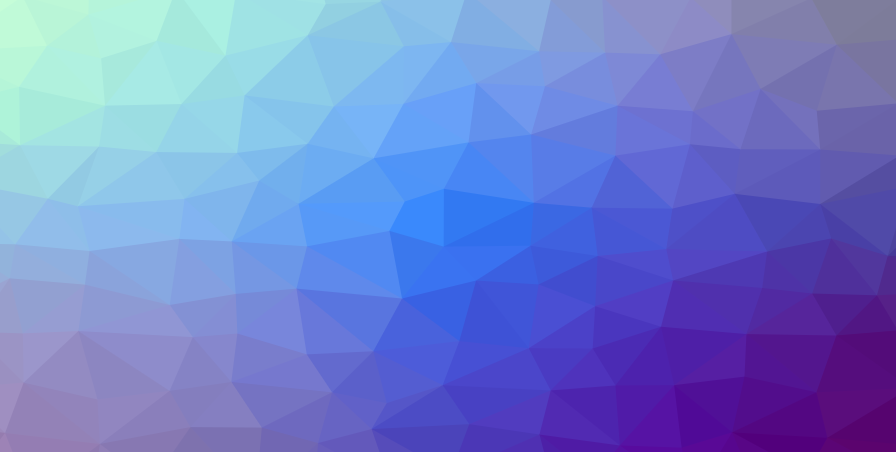
Reproduce this background procedurally as a WebGL 1 fragment shader.

```glsl
precision highp float;

uniform vec2 u_resolution;

const vec2 GRID = vec2(12.4, 9.3);
const vec2 GRID_SHIFT = vec2(-0.37, -0.3);
const float JITTER = 0.3;
const float FACET_CONTRAST = 0.035;

float hash(vec2 p) {
  return fract(sin(dot(p, vec2(127.1, 311.7))) * 4375.85);
}

// Piecewise blend through five evenly spaced colours
vec3 ramp(float t, vec3 a, vec3 b, vec3 c, vec3 d, vec3 e) {
  float s = clamp(t, 0.0, 1.0) * 4.0;
  vec3 color = mix(a, b, clamp(s, 0.0, 1.0));
  color = mix(color, c, clamp(s - 1.0, 0.0, 1.0));
  color = mix(color, d, clamp(s - 2.0, 0.0, 1.0));
  return mix(color, e, clamp(s - 3.0, 0.0, 1.0));
}

// Colour field: five horizontal ramps blended from bottom to top
vec3 gradient(vec2 uv) {
  vec3 bottom = ramp(uv.x, vec3(0.60, 0.50, 0.70), vec3(0.50, 0.46, 0.70),
    vec3(0.30, 0.26, 0.74), vec3(0.33, 0.02, 0.60), vec3(0.34, 0.0, 0.40));
  vec3 low = ramp(uv.x, vec3(0.62, 0.60, 0.79), vec3(0.53, 0.54, 0.82),
    vec3(0.26, 0.35, 0.87), vec3(0.32, 0.16, 0.70), vec3(0.34, 0.06, 0.48));
  vec3 middle = ramp(uv.x, vec3(0.57, 0.75, 0.90), vec3(0.49, 0.69, 0.94),
    vec3(0.17, 0.50, 0.99), vec3(0.31, 0.32, 0.81), vec3(0.28, 0.25, 0.62));
  vec3 high = ramp(uv.x, vec3(0.69, 0.96, 0.86), vec3(0.59, 0.85, 0.91),
    vec3(0.40, 0.62, 0.97), vec3(0.44, 0.45, 0.82), vec3(0.45, 0.42, 0.65));
  vec3 top = ramp(uv.x, vec3(0.79, 1.0, 0.85), vec3(0.66, 0.94, 0.88),
    vec3(0.54, 0.75, 0.90), vec3(0.58, 0.57, 0.77), vec3(0.50, 0.50, 0.58));
  return ramp(uv.y, bottom, low, middle, high, top);
}

// Jittered lattice point, in units of canvas height
vec2 latticePoint(vec2 cell, float aspect) {
  vec2 offset = vec2(hash(cell), hash(cell + 37.3)) * 2.0 - 1.0;
  return (cell + offset * JITTER - GRID_SHIFT) / GRID * vec2(aspect, 1.0);
}

// Signed distance to the line a-b, positive on its left
float leftOf(vec2 p, vec2 a, vec2 b) {
  vec2 edge = normalize(b - a);
  return edge.x * (p.y - a.y) - edge.y * (p.x - a.x);
}

// Flat facet colour in rgb, premultiplied by its coverage in alpha
vec4 facet(vec2 p, vec2 a, vec2 b, vec2 c, float aspect, float pixel) {
  float inside = min(leftOf(p, a, b), min(leftOf(p, b, c), leftOf(p, c, a)));
  float coverage = clamp(inside / pixel + 0.5, 0.0, 1.0);
  vec2 center = (a + b + c) / 3.0;
  float shade = (hash(floor(center * 200.0)) - 0.5) * FACET_CONTRAST;
  vec3 color = gradient(center / vec2(aspect, 1.0)) + shade;
  return vec4(color, 1.0) * coverage;
}

// Split one lattice quad along its shorter diagonal
vec4 quad(vec2 p, vec2 cell, float aspect, float pixel) {
  vec2 a = latticePoint(cell, aspect);
  vec2 b = latticePoint(cell + vec2(1.0, 0.0), aspect);
  vec2 c = latticePoint(cell + vec2(1.0, 1.0), aspect);
  vec2 d = latticePoint(cell + vec2(0.0, 1.0), aspect);
  if (distance(a, c) < distance(b, d)) {
    return facet(p, a, b, c, aspect, pixel) + facet(p, a, c, d, aspect, pixel);
  }
  return facet(p, a, b, d, aspect, pixel) + facet(p, b, c, d, aspect, pixel);
}

void main() {
  vec2 uv = gl_FragCoord.xy / u_resolution;
  float aspect = u_resolution.x / u_resolution.y;
  float pixel = 1.0 / u_resolution.y;
  vec2 p = uv * vec2(aspect, 1.0);
  vec2 home = floor(uv * GRID + GRID_SHIFT);

  // Gather the facets of the surrounding quads
  vec4 total = vec4(0.0);
  for (int y = -1; y <= 1; y++) {
    for (int x = -1; x <= 1; x++) {
      total += quad(p, home + vec2(float(x), float(y)), aspect, pixel);
    }
  }
  vec3 color = total.rgb / max(total.a, 0.001);
  gl_FragColor = vec4(clamp(color, 0.0, 1.0), 1.0);
}
```
